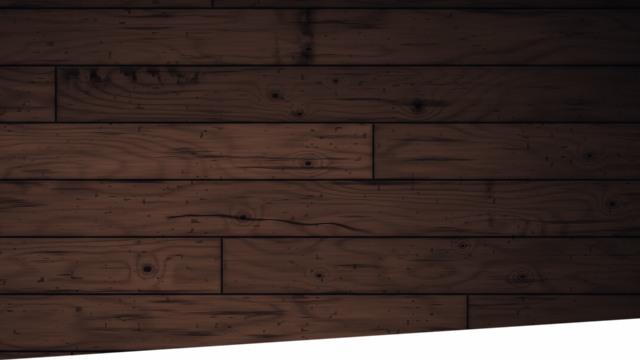
Write a Shadertoy shader that draws this texture.

```glsl
const float TOP_SEAM = 0.977;
const float BOARD_HEIGHT = 0.1588;
const float SEAM_HALF_WIDTH = 0.0018;
const float NO_JOINT = -9.0;
const float WEDGE_SLOPE = 0.0651;
const float PEAK_LIGHT = 0.295;
const vec2 LIGHT_CENTER = vec2(0.62, 0.43);
const float RING_COUNT = 62.0;
const vec3 PAPER = vec3(0.995);

// Joint position and brightness of each row, from the top down
const float ROW_JOINT[8] = float[8](0.590, NO_JOINT, 0.155, 1.037, NO_JOINT, 0.616, 1.299, 0.2);
const float ROW_TONE[8] = float[8](0.85, 1.0, 0.87, 1.06, 0.96, 0.98, 0.97, 0.8);

// Knots: centre and radius
const int KNOT_COUNT = 12;
const vec3 KNOTS[12] = vec3[12](
    vec3(0.764, 0.734, 0.012), vec3(0.833, 0.683, 0.008), vec3(0.856, 0.546, 0.011),
    vec3(0.676, 0.396, 0.011), vec3(0.410, 0.252, 0.013), vec3(0.887, 0.234, 0.007),
    vec3(1.451, 0.231, 0.008), vec3(1.285, 0.317, 0.007), vec3(1.637, 0.567, 0.009),
    vec3(0.933, 0.775, 0.006), vec3(1.700, 0.433, 0.010), vec3(1.162, 0.704, 0.012));

float hash(vec2 p) {
    vec3 q = fract(p.xyx * 0.1031);
    q += dot(q, q.yzx + 33.33);
    return fract((q.x + q.y) * q.z);
}

float noise(vec2 p) {
    vec2 i = floor(p), f = fract(p);
    f = f * f * (3.0 - 2.0 * f);
    return mix(mix(hash(i), hash(i + vec2(1, 0)), f.x),
               mix(hash(i + vec2(0, 1)), hash(i + vec2(1, 1)), f.x), f.y);
}

float fbm(vec2 p) {
    float sum = 0.0, amp = 0.5;
    for (int i = 0; i < 4; i++) {
        sum += amp * noise(p);
        p = p * 2.03 + 17.0;
        amp *= 0.5;
    }
    return sum;
}

float bump(float x, float width) {
    return exp(-x * x / (width * width));
}

float rowOf(float y) {
    return floor((TOP_SEAM - y) / BOARD_HEIGHT);
}

// Fraction of light kept by grain, knots and streaks
float grain(vec2 p, float row, float seed) {
    vec2 s = p + vec2(seed * 7.3, seed * 3.1);
    float field = 0.75 * noise(s * vec2(1.7, 7.0)) + 0.22 * noise(s * vec2(5.0, 22.0))
                + 0.04 * fbm(s * vec2(18.0, 70.0)) + s.y * 1.5;
    float dark = 0.0;
    for (int i = 0; i < KNOT_COUNT; i++) {
        vec3 k = KNOTS[i];
        if (rowOf(k.y) != row) continue;
        vec2 d = (p - k.xy) * vec2(0.75, 1.0);
        float r = length(d) * (0.85 + 0.3 * noise(p * 120.0));
        field += 0.32 * exp(-dot(d, d) / (k.z * k.z * 7.0));
        dark += 0.75 * (1.0 - smoothstep(k.z * 0.35, k.z * 0.8, r));
        dark += 0.25 * bump(r - k.z, k.z * 0.5);
    }
    float rings = pow(0.5 + 0.5 * sin(field * RING_COUNT), 3.0);
    float ringStrength = 0.08 + 0.22 * noise(s * vec2(2.5, 13.0));
    float fiber = noise(s * vec2(14.0, 210.0)) - 0.5;
    float streak = smoothstep(0.58, 0.8, fbm(s * vec2(5.0, 65.0)));
    float patches = fbm(s * vec2(4.0, 16.0)) - 0.47;
    return (1.0 - rings * ringStrength) * (1.08 + 0.16 * fiber + 0.35 * patches)
         * (1.0 - 0.5 * streak) * (1.0 - min(dark, 0.85));
}

// Smudges, vertical marks and the long split
float stains(vec2 p, float row) {
    float blotch = fbm(p * vec2(38.0, 26.0));
    float mark = 0.0;
    if (row == 0.0)
        mark = (bump(p.x - 0.85, 0.022) + 0.45 * bump(p.x - 0.775, 0.012))
             * smoothstep(0.3, 0.65, blotch + 0.8 * (p.y - 0.88));
    if (row == 1.0)
        mark = smoothstep(0.42, 0.62, blotch) * bump(p.y - 0.79, 0.025)
             * smoothstep(0.15, 0.2, p.x) * (1.0 - smoothstep(0.5, 0.65, p.x))
             + 0.6 * bump(p.x - 1.162, 0.016) * bump(p.y - 0.704, 0.025);
    if (row == 3.0) {
        float crackY = 0.406 - 0.078 * (p.x - 0.46) + 0.03 * (noise(vec2(p.x * 13.0, 4.0)) - 0.5);
        float width = 0.0015 + 0.005 * noise(vec2(p.x * 32.0, 8.0));
        mark = bump(p.y - crackY, width) * smoothstep(0.45, 0.48, p.x)
             * (1.0 - smoothstep(0.95, 1.08, p.x));
        mark += 0.5 * bump(p.x - 1.36, 0.012) * smoothstep(0.35, 0.6, blotch);
    }
    float specks = smoothstep(0.84, 0.95, noise(p * vec2(75.0, 110.0))) * noise(p * 9.0);
    return 1.0 - min(0.7 * mark + 0.5 * specks, 0.8);
}

void mainImage(out vec4 fragColor, in vec2 fragCoord) {
    vec2 p = fragCoord / iResolution.y;
    float pixel = 1.0 / iResolution.y;

    // Board layout
    float row = rowOf(p.y);
    int index = int(clamp(row + 1.0, 0.0, 7.0));
    float joint = ROW_JOINT[index];
    float side = step(joint, p.x);
    float tone = ROW_TONE[index];
    if (joint > 0.0) tone *= mix(1.06, 0.92, side);
    float v = fract((TOP_SEAM - p.y) / BOARD_HEIGHT);
    float edge = min(min(v, 1.0 - v) * BOARD_HEIGHT, abs(p.x - joint));

    // Light falls off toward the top and right
    vec2 d = p - LIGHT_CENTER;
    vec2 falloff = vec2(d.x > 0.0 ? 0.75 : 0.6, d.y > 0.0 ? 1.9 : 0.5);
    float light = PEAK_LIGHT * tone * exp(-dot(falloff, d * d));
    light *= grain(p, row, row * 2.0 + side + 5.0) * stains(p, row);

    // Seams and worn edges
    float worn = exp(-edge / 0.007) * (0.25 + 0.4 * noise(p * vec2(25.0, 40.0)));
    float seam = 1.0 - smoothstep(SEAM_HALF_WIDTH - 0.5 * pixel, SEAM_HALF_WIDTH + pixel, edge);
    light *= (1.0 - worn) * (1.0 - 0.75 * seam);
    light += 0.035 * bump(v * BOARD_HEIGHT - 0.006, 0.0015) * exp(-dot(falloff, d * d));

    vec3 wood = vec3(0.01, 0.014, 0.028) + light * vec3(0.98, 0.63, 0.46);

    // Pale wedge along the bottom
    float wedge = smoothstep(-pixel, pixel, WEDGE_SLOPE * p.x - p.y);
    fragColor = vec4(mix(wood, PAPER, wedge), 1.0);
}
```
